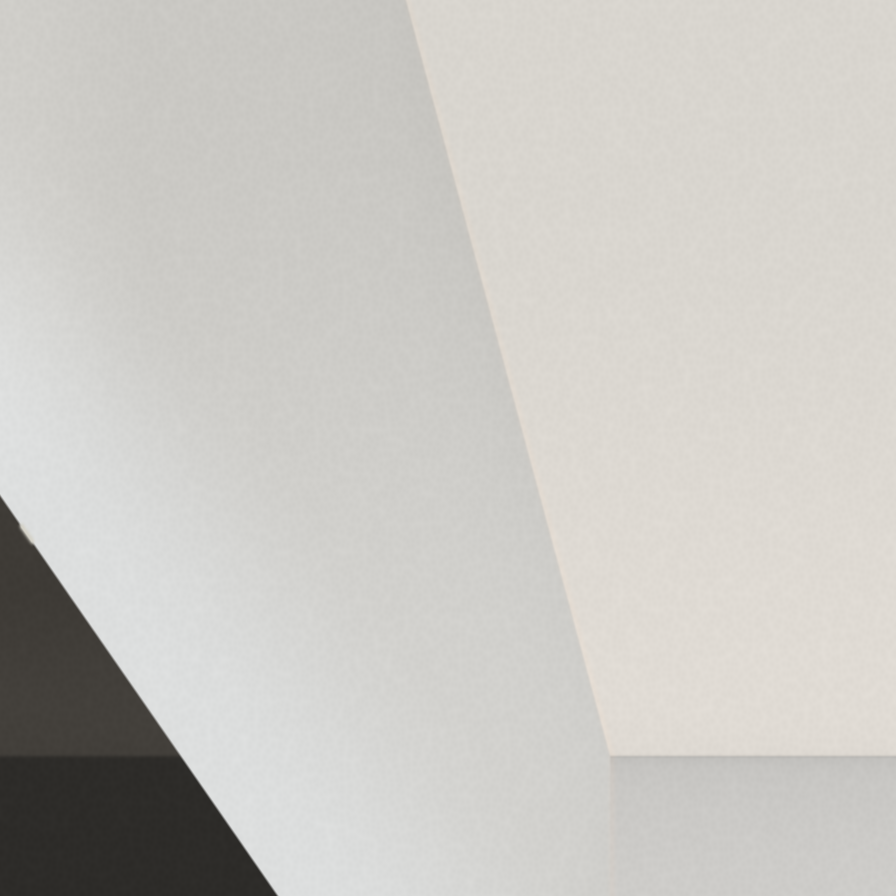
This background is drawn by a Shadertoy shader. Its source:

```glsl
const vec3 CEILING_HIGH = vec3(0.850, 0.837, 0.812);
const vec3 CEILING_LOW = vec3(0.880, 0.861, 0.834);
const vec3 BEAM_SHADE = vec3(0.792, 0.786, 0.768);
const vec3 BEAM_BASE = vec3(0.827, 0.824, 0.810);
const vec3 BEAM_GLOW = vec3(0.866, 0.873, 0.872);
const vec3 WALL = vec3(0.786, 0.781, 0.769);
const vec3 RECESS_HIGH = vec3(0.245, 0.232, 0.213);
const vec3 RECESS_LOW = vec3(0.178, 0.172, 0.161);
const float HORIZON = 0.156;

vec2 hash2(vec2 cell) {
    vec3 q = fract(cell.xyx * vec3(0.1031, 0.1030, 0.0973));
    q += dot(q, q.yzx + 33.33);
    return fract((q.xx + q.yz) * q.zy);
}

// Distance to the nearest scattered point, centred near zero
float cellular(vec2 p) {
    vec2 cell = floor(p), local = fract(p);
    float nearest = 2.0;
    for (int y = -1; y <= 1; y++) {
        for (int x = -1; x <= 1; x++) {
            vec2 offset = vec2(x, y);
            nearest = min(nearest, length(offset + hash2(cell + offset) - local));
        }
    }
    return nearest - 0.48;
}

float plaster(vec2 p) {
    return cellular(p * vec2(150.0, 125.0)) * 0.018
         + cellular(p * 65.0 + 17.0) * 0.008
         + cellular(p * 23.0 + 5.0) * 0.005;
}

// Signed distance to the line through a and b, positive on its left
float lineSide(vec2 p, vec2 a, vec2 b) {
    vec2 along = normalize(b - a);
    return dot(p - a, vec2(-along.y, along.x));
}

float edge(float d, float softness) {
    return smoothstep(-softness, softness, d);
}

float ridge(float d, float width) {
    return exp(-d * d / (width * width));
}

vec3 beamColor(vec2 p, float fromRecess, float fromSeam) {
    vec3 color = mix(BEAM_BASE, BEAM_SHADE, smoothstep(0.15, 0.95, p.y));
    float glow = 1.0 - smoothstep(0.02, 0.30, fromRecess);
    glow *= 1.0 - 0.85 * smoothstep(0.48, 0.98, p.y);
    color = mix(color, BEAM_GLOW, glow);
    float leftLight = (1.0 - smoothstep(0.0, 0.18, p.x)) * smoothstep(0.4, 0.7, p.y);
    color += 0.022 * leftLight;
    return color - 0.016 * exp(-max(-fromSeam, 0.0) / 0.055);
}

vec3 ceilingColor(vec2 p) {
    vec3 color = mix(CEILING_LOW, CEILING_HIGH, smoothstep(0.15, 0.85, p.y));
    return color - 0.012 * exp(-(p.y - HORIZON) / 0.02);
}

vec3 wallColor(vec2 p) {
    float below = HORIZON - p.y;
    vec3 color = WALL + 0.020 * smoothstep(0.0, 0.15, below);
    return color - 0.035 * exp(-max(below, 0.0) / 0.012);
}

void mainImage(out vec4 fragColor, in vec2 fragCoord) {
    vec2 p = fragCoord / iResolution.xy;
    float soft = max(0.0018, 0.8 / iResolution.y);
    vec2 corner = vec2(0.681, HORIZON);

    // Boundaries of the beam and the wall
    float fromRecess = lineSide(p, vec2(0.310, 0.0), vec2(0.0, 0.447));
    fromRecess = -fromRecess;
    float slantSeam = -lineSide(p, corner, vec2(0.453, 1.0));
    float above = edge(p.y - HORIZON, soft);
    float seam = mix(p.x - corner.x, slantSeam, above);

    // Pale planes and their thin seams
    vec3 farSide = mix(wallColor(p), ceilingColor(p), above);
    vec3 color = mix(beamColor(p, fromRecess, seam), farSide, edge(seam, soft));
    color += vec3(0.018, 0.005, -0.004) * ridge(seam - 0.002, 0.004);
    color -= 0.035 * ridge(p.y - HORIZON, 0.002) * edge(seam, soft);

    // Dark recess
    vec3 recess = mix(RECESS_LOW, RECESS_HIGH, edge(p.y - HORIZON, 0.004));
    recess += 0.02 * (1.0 - smoothstep(0.0, 0.14, abs(p.y - HORIZON - 0.05))) * above;
    color = mix(recess, color, edge(fromRecess, soft));

    // Small bright chip on the recess edge
    float chip = lineSide(p, vec2(0.022, 0.416), vec2(0.039, 0.392));
    float chipSpan = length((p - vec2(0.030, 0.404)) * vec2(1.0, 0.8));
    color = mix(color, vec3(0.84, 0.83, 0.79), ridge(chip, 0.003) * (1.0 - smoothstep(0.008, 0.014, chipSpan)));

    // Fine plaster grain, weaker in the dark
    color += plaster(p) * mix(0.7, 1.0, edge(fromRecess, soft));
    fragColor = vec4(clamp(color, 0.0, 1.0), 1.0);
}
```
